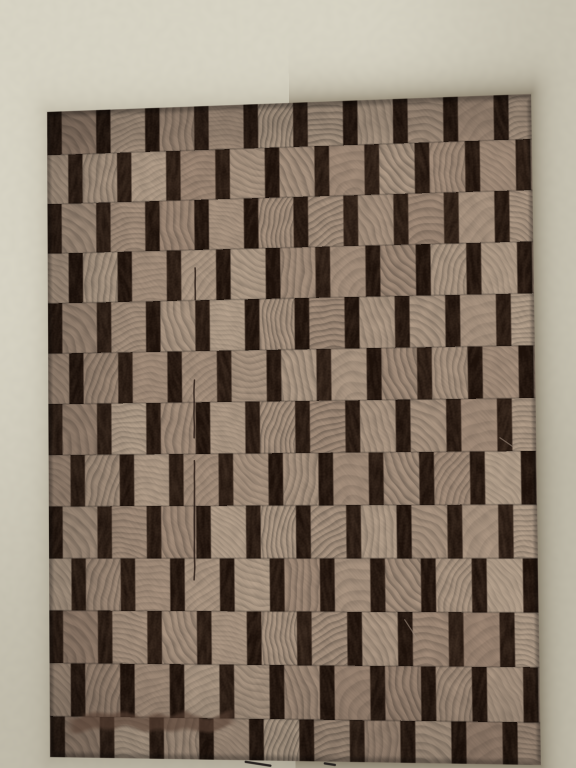
Write a WebGL 2 fragment shader that draws this pattern.

```glsl
#version 300 es
precision highp float;
// End-grain cutting board on a cream wall: thirteen rows of pale blocks parted by
// dark strips, every other row shifted by about half a period. The board is a
// slightly skewed quad; growth rings are warped arcs seeded by column and row.

uniform vec2 u_resolution;
out vec4 fragColor;

const float DARK_HALF = 0.146;   // half width of a dark strip, in periods
const float ROW_SHIFT = 0.445;   // sideways shift of odd rows, in periods

vec3 hash3(vec2 p) {
  vec3 a = fract(vec3(p.xyx) * vec3(0.1031, 0.1030, 0.0973));
  a += dot(a, a.yxz + 33.33);
  return fract((a.xxy + a.yzz) * a.zyx);
}

// Gradient noise, roughly -0.7 to 0.7
float corner(vec2 cell, vec2 offset) {
  float angle = 6.2832 * hash3(cell).x;
  return dot(vec2(cos(angle), sin(angle)), offset);
}

float noise(vec2 p) {
  vec2 i = floor(p), f = p - i, e = vec2(0.0, 1.0);
  vec2 w = f * f * f * (f * (f * 6.0 - 15.0) + 10.0);
  return mix(mix(corner(i, f), corner(i + e.yx, f - e.yx), w.x),
             mix(corner(i + e, f - e), corner(i + e.yy, f - e.yy), w.x), w.y);
}

float stroke(vec2 p, vec2 a, vec2 b, float width) {
  vec2 ab = b - a;
  float d = length(p - a - ab * clamp(dot(p - a, ab) / dot(ab, ab), 0.0, 1.0));
  return 1.0 - smoothstep(width * 0.5, width * 1.5, d);
}

// Screen position (y down) to board coordinates, solved by iteration
vec2 boardCoords(vec2 s) {
  vec2 b = s;
  for (int i = 0; i < 4; i++) {
    vec2 low = vec2(mix(0.0816, 0.0868, b.y), mix(0.1458, 0.1224, b.x));
    vec2 high = vec2(mix(0.922, 0.939, b.y), mix(0.9857, 0.9961, b.x));
    b = (s - low) / (high - low);
  }
  return b;
}

// Pale end grain: curved rings and faint saw marks
vec3 paleWood(vec2 q, vec2 column, float row) {
  vec3 h = hash3(column * 7.3 + 11.0), v = hash3(vec2(column.x + 40.0, row + 3.0));
  float angle = 6.2832 * h.x + (v.x - 0.5) * 0.7;
  vec2 along = vec2(cos(angle), sin(angle));
  float radius = length(q - along * mix(0.6, 2.8, h.y)) + 0.07 * noise(q * 2.5 + v.xy * 40.0);
  float ring = fract(radius * mix(5.0, 11.0, h.z) + v.z);
  float late = smoothstep(0.25, 0.85, ring) * (1.0 - smoothstep(0.85, 1.0, ring));
  float saw = noise(vec2(q.x + q.y, q.y - q.x) * vec2(3.0, 22.0) + v.yz * 50.0);
  float mottled = noise(q * 4.0 + v.zx * 60.0);
  vec3 tone = mix(vec3(0.55, 0.465, 0.40), vec3(0.665, 0.595, 0.52), 0.6 * v.y + 0.4 * h.z);
  return tone * (1.03 - late * mix(0.07, 0.25, fract(h.y * 5.0)) + 0.07 * saw + 0.06 * mottled);
}

vec3 darkWood(vec2 q, vec2 id) {
  vec3 h = hash3(id + 71.0);
  float fibre = noise(vec2(q.x * 12.0 + q.y * (h.x - 0.5) * 8.0, q.y * 3.0) + h.yz * 50.0);
  float pores = noise(q * 24.0 + h.xy * 30.0);
  float light = clamp(0.15 + 0.4 * h.z + 0.55 * fibre + 0.25 * pores, 0.0, 1.0);
  return mix(vec3(0.11, 0.065, 0.04), vec3(0.25, 0.185, 0.14), light);
}

vec3 boardColor(vec2 b, vec2 m) {
  // Rows and periods widen slightly with perspective
  float rows = 0.113 + b.y * (13.28 - 0.63 * b.y);
  float row = floor(rows), odd = mod(row, 2.0);
  float t = -0.14 + b.x * (9.974 - 0.223 * b.x) - odd * ROW_SHIFT;
  t += (hash3(vec2(row, 5.0)).x - 0.5) * 0.04;
  float y = rows - row - 0.5, strip = floor(t + 0.5), d = t - strip;
  vec2 q = vec2(fract(t) - 0.5, y);
  vec3 pale = paleWood(q, vec2(floor(t), odd), row);
  vec3 dark = darkWood(vec2(d, y), vec2(strip, row));
  vec3 color = mix(dark, pale, smoothstep(DARK_HALF - 0.02, DARK_HALF + 0.02, abs(d)));
  color *= 1.0 - 0.2 * smoothstep(0.47, 0.5, abs(y));

  // Broad light, then the darkened rim
  color *= 1.02 - 0.13 * smoothstep(0.22, 0.0, b.x) - 0.12 * smoothstep(0.8, 1.0, b.y);
  color *= 1.0 - 0.12 * smoothstep(0.09, 0.03, b.y);
  vec2 rim = min(b, 1.0 - b);
  color *= 1.0 - 0.28 * smoothstep(0.012, 0.002, min(rim.x, rim.y));

  // Glue stain, cracks and scratches
  float stain = smoothstep(0.085, 0.1, m.x) * smoothstep(0.31, 0.295, m.x);
  stain *= smoothstep(0.014, 0.006, abs(m.y - 0.941 + 0.014 * noise(m * vec2(35.0, 12.0))));
  color = mix(color, vec3(0.34, 0.25, 0.20), 0.65 * stain);
  vec2 c = m + vec2(0.0015 * noise(m * 40.0), 0.0);
  float crack = stroke(c, vec2(0.254, 0.349), vec2(0.254, 0.390), 0.001);
  crack = max(crack, stroke(c, vec2(0.253, 0.495), vec2(0.253, 0.57), 0.001));
  crack = max(crack, stroke(c, vec2(0.253, 0.60), vec2(0.253, 0.755), 0.001));
  color = mix(color, vec3(0.13, 0.08, 0.06), 0.8 * crack);
  float scratch = stroke(m, vec2(0.527, 0.807), vec2(0.544, 0.833), 0.0008);
  scratch = max(scratch, stroke(m, vec2(0.651, 0.57), vec2(0.667, 0.581), 0.0008));
  return mix(color, vec3(0.6, 0.53, 0.47), 0.6 * scratch);
}

vec3 wallColor(vec2 s, vec2 b, vec2 m) {
  float dim = smoothstep(0.35, 1.0, s.y) + 0.7 * smoothstep(0.6, 1.0, s.x);
  vec3 color = mix(vec3(0.84, 0.825, 0.765), vec3(0.75, 0.73, 0.665), min(dim, 1.0));
  color *= 1.0 + 0.012 * noise(m * 90.0);
  vec2 gap = max(abs(b - 0.5) - 0.5, 0.0);
  float side = b.x > 0.5 ? 0.3 : 0.1;
  color *= 1.0 - side * exp(-length(gap) * 45.0) * vec3(0.9, 1.0, 1.15);
  float wire = max(stroke(m, vec2(0.32, 0.992), vec2(0.352, 0.997), 0.0015),
                   stroke(m, vec2(0.423, 0.994), vec2(0.436, 0.996), 0.0015));
  return mix(color, vec3(0.15, 0.13, 0.12), wire);
}

void main() {
  vec3 sum = vec3(0.0);
  for (int i = 0; i < 4; i++) {   // 2 x 2 supersampling
    vec2 jitter = vec2(i % 2, i / 2) * 0.5 - 0.25;
    vec2 s = (gl_FragCoord.xy + jitter) / u_resolution;
    s.y = 1.0 - s.y;
    vec2 b = boardCoords(s), m = s * vec2(0.75, 1.0), inset = min(b, 1.0 - b);
    float mask = smoothstep(-0.001, 0.001, min(inset.x, inset.y));
    sum += mix(wallColor(s, b, m), boardColor(b, m), mask);
  }
  fragColor = vec4(sum * 0.25, 1.0);
}
```
